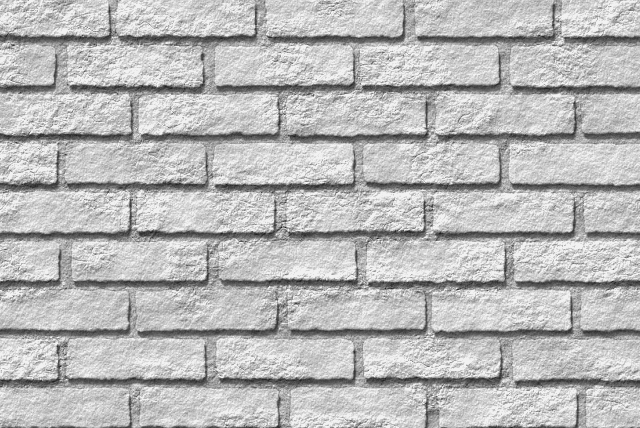
Write a Shadertoy shader that draws this texture.

```glsl
const float ROW_PITCH = 0.1143;      // all lengths in canvas heights
const float COLUMN_PITCH = 0.3457;
const float EVEN_ROW_START = 0.312;
const float ODD_ROW_START = 0.147;
const float TOP_ROW_SHIFT = -0.055;
const float TOP_OVERHANG = 0.012;
const float FACE_TOP = 0.004;
const float FACE_BOTTOM = 0.098;
const float SIDE_GAP = 0.012;
const float SIZE_JITTER = 0.009;
const float CORNER_RADIUS = 0.011;
const float BEVEL_WIDTH = 0.006;
const vec2 SHADOW_CAST = vec2(-0.005, 0.0145); // from shadow back to caster
const vec2 RELIEF_STEP = vec2(-0.0012, 0.0028);
const float RELIEF_GAIN = 1.5;
const float FACE_TONE = 0.805;
const float MORTAR_TONE = 0.66;
const float SHADOW_DARK = 0.25;
const float SHADOW_LIGHT = 0.41;

float hash(vec2 p) {
    vec3 q = fract(p.xyx * vec3(0.1031, 0.1030, 0.0973));
    q += dot(q, q.yzx + 33.33);
    return fract((q.x + q.y) * q.z);
}

float noise(vec2 p) {
    vec2 cell = floor(p), f = fract(p);
    f = f * f * (3.0 - 2.0 * f);
    float low = mix(hash(cell), hash(cell + vec2(1, 0)), f.x);
    float high = mix(hash(cell + vec2(0, 1)), hash(cell + vec2(1, 1)), f.x);
    return mix(low, high, f.y);
}

float fbm(vec2 p) {
    float sum = 0.0, amplitude = 0.5;
    for (int i = 0; i < 5; i++) {
        sum += amplitude * noise(p);
        p = mat2(1.6, 1.2, -1.2, 1.6) * p + 17.3;
        amplitude *= 0.6;
    }
    return sum;
}

// Signed distance to the brick of this cell; also gives the cell index
float brickDistance(vec2 p, out vec2 id) {
    float down = (1.0 - p.y + TOP_OVERHANG) / ROW_PITCH;
    float row = floor(down);
    float start = mod(row, 2.0) < 0.5 ? EVEN_ROW_START : ODD_ROW_START;
    start += (hash(vec2(row, 71.0)) - 0.5) * 0.014;
    if (row < 0.5) start += TOP_ROW_SHIFT;
    float across = (p.x - start) / COLUMN_PITCH;
    id = vec2(floor(across), row) + 20.0;

    vec2 local = vec2(fract(across) * COLUMN_PITCH, fract(down) * ROW_PITCH);
    vec2 jitter = SIZE_JITTER * (vec2(hash(id), hash(id + 40.0)) - 0.5);
    float sag = (hash(id + 80.0) - 0.5) * 0.005;
    float tilt = (hash(id + 95.0) - 0.5) * 0.02;
    local.y += tilt * (local.x - 0.5 * COLUMN_PITCH);
    vec2 low = vec2(SIDE_GAP + jitter.x, FACE_TOP);
    vec2 high = vec2(COLUMN_PITCH - SIDE_GAP + jitter.y, FACE_BOTTOM + sag);
    vec2 q = abs(local - 0.5 * (low + high)) - 0.5 * (high - low) + CORNER_RADIUS;
    float d = length(max(q, 0.0)) + min(max(q.x, q.y), 0.0) - CORNER_RADIUS;
    return d + (noise(p * 38.0) - 0.5) * 0.005 + (noise(p * 130.0) - 0.5) * 0.003;
}

// Plaster surface: grain, patches of chipping and thin slanted cracks
float surfaceHeight(vec2 p) {
    float rough = smoothstep(0.35, 0.75, noise(p * vec2(9.0, 15.0) + 5.0));
    float height = fbm(p * 34.0) * mix(0.65, 1.3, rough);
    height += 0.08 * noise(p * 310.0);
    vec2 slanted = vec2(p.x + 0.5 * p.y, p.y - 0.25 * p.x);
    float vein = noise(slanted * vec2(20.0, 42.0)) + 0.25 * noise(p * 95.0);
    float crack = 1.0 - smoothstep(0.0, 0.045, abs(vein - 0.62));
    float pit = smoothstep(0.7, 0.85, noise(p * vec2(85.0, 120.0) + 9.0));
    return height - rough * (0.12 * crack + 0.1 * pit);
}

void mainImage(out vec4 fragColor, in vec2 fragCoord) {
    vec2 p = fragCoord / iResolution.y;
    float pixel = 1.0 / iResolution.y;
    vec2 id, casterId;
    float d = brickDistance(p, id);
    float casterDistance = brickDistance(p + SHADOW_CAST, casterId);
    float relief = surfaceHeight(p) - surfaceHeight(p + RELIEF_STEP);
    float grain = noise(p * 420.0) - 0.5;

    // Brick face with lit upper rim and dark lower rim
    float face = FACE_TONE + (hash(id + 7.0) - 0.5) * 0.06;
    face += (noise(p * 14.0) - 0.5) * 0.08;
    face += RELIEF_GAIN * relief + 0.05 * grain;
    float facing = clamp((casterDistance - d) / length(SHADOW_CAST), -1.0, 1.0);
    float rim = smoothstep(-BEVEL_WIDTH, 0.0, d);
    face += rim * facing * (facing < 0.0 ? 0.28 : 0.09);

    // Mortar and the shadow the bricks cast on it
    float mortar = MORTAR_TONE + 1.6 * relief + 0.14 * grain;
    float shadow = mix(SHADOW_DARK, SHADOW_LIGHT, smoothstep(0.0, 0.014, d));
    shadow += 0.6 * relief + 0.08 * grain;
    float inShadow = 1.0 - smoothstep(-0.0015 - pixel, 0.0005 + pixel, casterDistance);
    mortar = mix(mortar, shadow, inShadow);
    mortar -= 0.12 * (1.0 - smoothstep(0.0, 0.004, d)) * (1.0 - inShadow);

    float onBrick = 1.0 - smoothstep(-pixel, pixel, d);
    float tone = clamp(mix(mortar, face, onBrick), 0.12, 0.95);
    fragColor = vec4(vec3(tone), 1.0);
}
```
